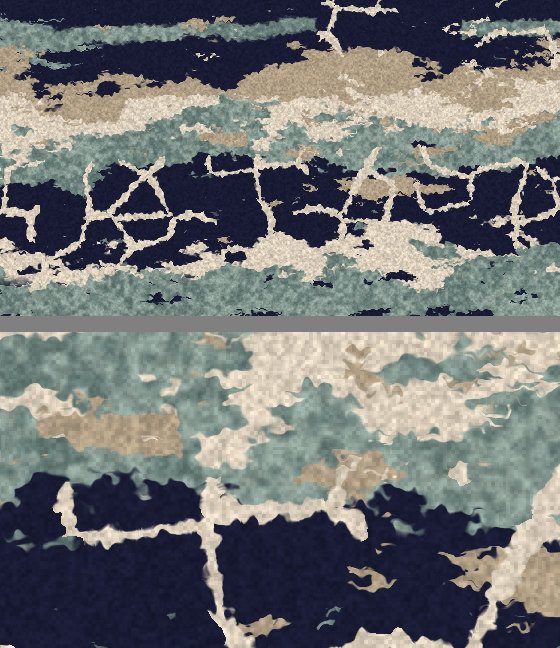
Top, the full canvas; bottom, a detail of the centre.
Reproduce this texture procedurally as a WebGL 1 fragment shader.

```glsl
precision highp float;
// Worn woven rug: ragged navy, tan, cream and teal bands with broken branching lines.
uniform vec2 u_resolution;

const vec3 NAVY = vec3(0.095, 0.105, 0.20);
const vec3 CREAM = vec3(0.86, 0.81, 0.735);
const vec3 TAN = vec3(0.69, 0.62, 0.52);
const vec3 TEAL_LIGHT = vec3(0.56, 0.635, 0.60);
const vec3 TEAL_DARK = vec3(0.385, 0.47, 0.45);
const float BAND_SLOPE = 0.045;    // bands climb to the right
const float RAGGEDNESS = 0.36;     // depth of the band edges
const float EDGE_SOFT = 0.006;
const float CELL_SIZE = 0.135;     // spacing of the branching lines
const float LINE_HALF = 0.0098;
const float LINE_KEPT = 0.66;      // share of line segments left unworn
const float TUFT_FREQ = 150.0;
const float GRAIN = 0.34;

float hash(vec2 p) {
  vec3 v = fract(vec3(p.xyx) * 0.1031);
  v += dot(v, v.yzx + 33.33);
  return fract((v.x + v.y) * v.z);
}

float noise(vec2 p) {
  vec2 i = floor(p), f = fract(p);
  f = f * f * (3.0 - 2.0 * f);
  return mix(mix(hash(i), hash(i + vec2(1.0, 0.0)), f.x),
             mix(hash(i + vec2(0.0, 1.0)), hash(i + 1.0), f.x), f.y);
}

// Rough fractal noise; slow decay keeps edges crumbly
float fbm(vec2 p) {
  float sum = 0.0, weight = 0.39;
  for (int i = 0; i < 5; i++) {
    sum += weight * noise(p);
    p = p * 2.03 + 17.3;
    weight *= 0.66;
  }
  return sum;
}

float cover(float d) { return smoothstep(-EDGE_SOFT, EDGE_SOFT, d); }

// Coverage below a ragged horizontal edge
float below(vec2 p, float depth, float level, float seed) {
  float ragged = fbm(p * vec2(4.5, 9.0) + seed) - 0.5;
  return cover(depth - level + RAGGEDNESS * ragged);
}

// Horizontally stretched blotches above a noise threshold
float patches(vec2 p, vec2 freq, float threshold, float seed) {
  return smoothstep(-0.015, 0.015, fbm(p * freq + seed) - threshold);
}

float bump(vec2 p, vec2 center, vec2 size) {
  vec2 d = (p - center) / size;
  return exp(-dot(d, d));
}

// Borders between scattered cells, with whole segments dropped
float branches(vec2 p) {
  vec2 g = p / CELL_SIZE, cell = floor(g);
  vec2 near1 = vec2(9.0), near2 = vec2(9.0), id1 = cell, id2 = cell;
  for (int j = -2; j <= 2; j++) {
    for (int i = -2; i <= 2; i++) {
      vec2 id = cell + vec2(float(i), float(j));
      vec2 r = id + 0.12 + 0.76 * vec2(hash(id + 51.0), hash(id + 87.0)) - g;
      if (dot(r, r) < dot(near1, near1)) {
        near2 = near1; id2 = id1;
        near1 = r; id1 = id;
      } else if (dot(r, r) < dot(near2, near2)) {
        near2 = r; id2 = id;
      }
    }
  }
  float dist = dot(0.5 * (near1 + near2), normalize(near2 - near1)) * CELL_SIZE;
  float kept = step(hash(id1 + id2 + 140.0), LINE_KEPT);
  float width = LINE_HALF * (2.6 * fbm(p * 22.0) - 0.35);
  return kept * (1.0 - smoothstep(width - 0.002, width + 0.002, dist));
}

void main() {
  vec2 p = gl_FragCoord.xy / u_resolution.y;
  p.y = 1.0 - p.y;
  vec2 tuft = p * TUFT_FREQ;

  // Tuft-sized jitter makes every outline nubbly
  vec2 q = p + 0.012 * (vec2(noise(tuft * 0.7), noise(tuft * 0.7 + 40.0)) - 0.5);
  float depth = q.y + BAND_SLOPE * q.x;
  float hill = 0.13 * bump(q, vec2(1.18, 0.20), vec2(0.17, 0.10));

  float shade = 0.7 * noise(tuft * 0.5 + 9.0) + 0.8 * fbm(p * 5.0 + 60.0) - 0.25;
  vec3 teal = mix(TEAL_DARK, TEAL_LIGHT, smoothstep(0.2, 0.75, shade));

  // Top field with thin stripes and frayed streaks
  float stripeY = 0.108 - 0.018 * q.x + 0.035 * (noise(q * vec2(5.0, 2.0)) - 0.5);
  float stripeHalf = 0.021 + 0.06 * (fbm(q * vec2(9.0, 25.0)) - 0.5);
  float gap = cover(q.x - 1.0) - cover(q.x - 1.46);
  float stripe = cover(stripeHalf - abs(q.y - stripeY)) * (1.0 - gap);
  float frayed = bump(q, vec2(0.02, 0.15), vec2(0.30, 0.12));
  float streaks = patches(q, vec2(4.0, 34.0), 0.80 - 0.38 * frayed, 5.0);
  vec3 color = mix(NAVY, teal, max(stripe, streaks));

  // Stacked bands from top to bottom
  color = mix(color, TAN, below(q, depth + hill, 0.255, 11.0));
  color = mix(color, CREAM, below(q, depth, 0.362, 23.0));
  color = mix(color, teal, below(q, depth, 0.438, 37.0));
  float tanWear = bump(q, vec2(1.15, 0.43), vec2(0.80, 0.11));
  color = mix(color, TAN, patches(q, vec2(7.0, 14.0), 0.76 - 0.23 * tanWear, 71.0));
  float creamWear = bump(q, vec2(1.35, 0.38), vec2(0.6, 0.07));
  color = mix(color, CREAM, patches(q, vec2(8.0, 20.0), 0.78 - 0.19 * creamWear, 83.0));
  color = mix(color, NAVY, below(q, depth, 0.585, 47.0));

  // Tan islands and half-faded teal flecks in the dark band
  float tanIsle = bump(q, vec2(1.32, 0.62), vec2(0.34, 0.08));
  color = mix(color, TAN, patches(q, vec2(7.0, 17.0), 0.78 - 0.26 * tanIsle, 97.0));
  float fade = bump(q, vec2(0.9, 0.70), vec2(0.9, 0.10));
  float flecks = patches(q, vec2(12.0, 22.0), 0.82 - 0.17 * fade, 127.0);
  color = mix(color, teal, flecks * (0.4 + 0.6 * noise(q * 9.0)));

  // Branching lines, on the dark fields only
  float topZone = bump(q, vec2(1.12, 0.10), vec2(0.17, 0.20))
                + bump(q, vec2(1.66, 0.12), vec2(0.19, 0.18));
  float midZone = smoothstep(0.47, 0.57, depth);
  float zone = cover(max(topZone, midZone) - 0.25 - 0.55 * fbm(q * 7.0 + 31.0));
  color = mix(color, CREAM, zone * branches(q));

  // Lower cream and teal, then dark blotches
  color = mix(color, CREAM, below(q, depth, 0.825, 59.0));
  color = mix(color, teal, below(q, depth, 0.885, 67.0));
  float blotch = patches(q, vec2(6.0, 16.0), 0.61, 113.0);
  color = mix(color, NAVY, blotch * smoothstep(0.87, 0.92, depth));

  // Woven pile grain
  float pile = 0.6 * noise(tuft) + 0.4 * hash(floor(tuft * 1.6)) - 0.5;
  color *= 1.0 + GRAIN * pile;
  color += 0.02 * pile;
  gl_FragColor = vec4(clamp(color, 0.0, 1.0), 1.0);
}
```
